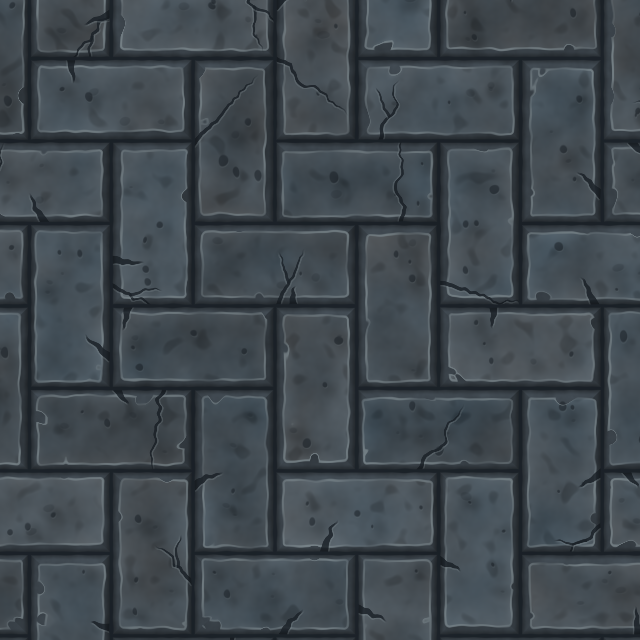
This texture is drawn by a WebGL 1 fragment shader. Its source:

```glsl
precision highp float;
uniform vec2 u_resolution;

const vec2 CELLS = vec2(7.82, 7.76);
const vec2 GRID_OFFSET = vec2(0.36, 0.71);
const vec3 GAP = vec3(0.105, 0.130, 0.155);
const vec3 BEVEL = vec3(0.222, 0.253, 0.280);
const vec3 FACE = vec3(0.262, 0.295, 0.320);
const vec3 RIM = vec3(0.47, 0.515, 0.535);

vec2 hash2(vec2 p) {
  vec3 a = fract(p.xyx * vec3(0.1031, 0.1030, 0.0973));
  a += dot(a, a.yzx + 33.33);
  return fract((a.xx + a.yz) * a.zy);
}

float corner(vec2 cell, vec2 f, vec2 o) {
  return dot(hash2(cell + o) * 2.0 - 1.0, f - o);
}

float gradientNoise(vec2 p) {
  vec2 c = floor(p), f = p - c;
  vec2 u = f * f * f * (f * (f * 6.0 - 15.0) + 10.0);
  vec2 e = vec2(1.0, 0.0);
  return mix(mix(corner(c, f, e.yy), corner(c, f, e.xy), u.x),
             mix(corner(c, f, e.yx), corner(c, f, e.xx), u.x), u.y);
}

float fbm(vec2 p) {
  float sum = 0.0, gain = 1.0;
  for (int i = 0; i < 4; i++) {
    sum += gain * gradientNoise(p);
    p = p * 2.03 + 17.3;
    gain *= 0.5;
  }
  return sum;
}

float roundedBox(vec2 q, vec2 extent, float radius) {
  vec2 d = abs(q) - extent + radius;
  return length(max(d, 0.0)) + min(max(d.x, d.y), 0.0) - radius;
}

// Herringbone: each diagonal runs wide, wide, tall, tall
vec2 brickStart(vec2 p, out vec2 extent) {
  vec2 cell = floor(p);
  float k = mod(cell.x + cell.y, 4.0);
  extent = k < 1.5 ? vec2(1.0, 0.5) : vec2(0.5, 1.0);
  if (k > 0.5 && k < 1.5) cell.x -= 1.0;
  if (k > 2.5) cell.y -= 1.0;
  return cell;
}

vec2 lowerNormal(vec2 dir) {
  vec2 n = vec2(-dir.y, dir.x);
  return n.y < 0.0 ? -n : n;
}

float wobble(float along, float seed) {
  return min(along * 5.0, 1.0) * (0.16 * gradientNoise(vec2(along * 3.5, seed))
       + 0.05 * gradientNoise(vec2(along * 11.0, seed + 5.0)));
}

// Tapered fissure: x is its dark core, y its lit lower lip
vec2 crack(vec2 r, vec2 dir, float len, float width, float seed, float px) {
  float along = dot(r, dir), t = along / len;
  float side = dot(r, lowerNormal(dir)) - wobble(along, seed);
  float w = width * (1.0 - clamp(t, 0.0, 1.0));
  float span = smoothstep(-0.02, 0.0, along) * (1.0 - smoothstep(0.8, 1.0, t));
  float core = 1.0 - smoothstep(w, w + px, abs(side));
  float lip = 1.0 - smoothstep(0.005, 0.005 + px, abs(side - w - 0.014));
  return vec2(core, lip) * span;
}

vec3 engrave(vec3 color, vec2 mark, float strength) {
  color = mix(color, RIM, mark.y * strength * 0.4);
  return mix(color, GAP, mark.x * strength);
}

// Small hollow, shaded above and lit below
vec2 pit(vec2 r, float radius, float px) {
  float d = length(r) - radius;
  float lit = length(r - vec2(0.006, 0.013)) - radius;
  float core = 1.0 - smoothstep(-px, px, d);
  return vec2(core, (1.0 - smoothstep(-px, px, lit)) * (1.0 - core));
}

void main() {
  vec2 uv = gl_FragCoord.xy / u_resolution;
  vec2 p = vec2(uv.x, 1.0 - uv.y) * CELLS - GRID_OFFSET;
  float px = max(CELLS.y / u_resolution.y, 0.008);
  vec2 extent;
  vec2 id = brickStart(p, extent);
  vec2 q = p - id - extent;
  vec2 seed = id * 7.0 + 91.0;
  vec2 tone = hash2(seed);

  // Mitred bevel, one shade per side
  vec2 edge = extent - abs(q);
  float sideShade = q.x < 0.0 ? 1.0 : 0.86;
  float endShade = q.y < 0.0 ? 1.12 : 0.94;
  vec3 color = BEVEL * mix(sideShade, endShade, smoothstep(-px, px, edge.x - edge.y));
  color *= 1.0 + 0.16 * fbm(p * 4.0);

  // Painted face with blotches, warm stains and a paler border
  vec2 low = 0.072 + 0.055 * hash2(seed + 1.0);
  vec2 high = 0.072 + 0.045 * hash2(seed + 2.0);
  vec2 warp = 0.035 * vec2(gradientNoise(p * 5.0), gradientNoise(p * 5.0 + 40.0));
  float face = roundedBox(q - 0.5 * (low - high) + warp, extent - 0.5 * (low + high), 0.045);
  face += 0.10 * smoothstep(0.27, 0.48, gradientNoise(p * 3.3 + 8.0));
  vec3 paint = FACE * (0.91 + 0.20 * tone.x + 0.22 * fbm(p * 1.7));
  paint *= 1.0 - 0.16 * smoothstep(0.16, 0.40, gradientNoise(p * 4.5 + 23.0));
  paint += vec3(0.025, 0.004, -0.010) * (fbm(p * 1.1 + 60.0) + 0.7 * (tone.y - 0.6));
  paint += 0.045 * exp(min(face, 0.0) * 9.0);
  color = mix(color, paint, 1.0 - smoothstep(-px, px, face));

  // Pits and soft round stains
  for (int i = 0; i < 5; i++) {
    vec2 s = seed + 11.0 + float(i) * 3.0;
    vec2 at = (hash2(s) * 2.0 - 1.0) * (extent - 0.2);
    vec2 form = hash2(s + 1.0);
    vec2 r = (q - at + warp) * vec2(0.75 + 0.5 * form.x, 1.25 - 0.4 * form.x);
    color = engrave(color, pit(r, 0.018 + 0.045 * form.y * form.y, px), form.x > 0.45 ? 0.55 : 0.18);
    color *= 1.0 - 0.10 * (1.0 - smoothstep(0.02, 0.17, length(r - 0.1 * form)));
  }

  // Broken light rim around the face
  float wear = smoothstep(-0.42, 0.38, gradientNoise(p * 2.6 + 70.0));
  float rim = 1.0 - smoothstep(0.004, 0.010 + px, abs(face + 0.006));
  color = mix(color, RIM, rim * (0.18 + 0.62 * wear));

  // A long fissure with a branch, and a short wedge
  for (int i = 0; i < 2; i++) {
    float wedge = float(i);
    vec2 s = seed + 41.0 + wedge * 9.0;
    vec2 pick = hash2(s), form = hash2(s + 1.0), shape = hash2(s + 2.0);
    float side = pick.x < 0.5 ? -1.0 : 1.0;
    float slide = (form.x * 2.0 - 1.0) * 0.8;
    bool wide = extent.x > extent.y;
    vec2 start = extent * (wide ? vec2(slide, side) : vec2(side, slide));
    float turn = (form.y - 0.5) * 1.7;
    vec2 dir = -side * (wide ? vec2(sin(turn), cos(turn)) : vec2(cos(turn), sin(turn)));
    float len = mix(0.65 + 0.55 * shape.x, 0.25 + 0.20 * shape.x, wedge);
    float width = mix(0.020, 0.045, wedge);
    float present = step(pick.y, mix(0.48, 0.60, wedge));
    color = engrave(color, crack(q - start, dir, len, width, s.x, px), 0.85 * present);
    float fork = len * 0.4;
    vec2 joint = start + dir * fork + lowerNormal(dir) * wobble(fork, s.x);
    vec2 branch = normalize(dir + lowerNormal(dir) * (shape.y < 0.5 ? -0.9 : 0.9));
    float forked = present * (1.0 - wedge) * step(shape.x, 0.6);
    color = engrave(color, crack(q - joint, branch, 0.4, 0.014, s.y + 3.0, px), 0.8 * forked);
  }

  // Dark joints with a soft shadow
  float joint = min(edge.x, edge.y) + 0.016 * gradientNoise(p * 6.0);
  color *= 1.0 - 0.26 * (1.0 - smoothstep(0.02, 0.085, joint));
  color = mix(GAP, color, smoothstep(0.012, 0.020 + px, joint));
  color *= 1.0 + 0.10 * fbm(p * 0.4 + 5.0);
  gl_FragColor = vec4(color, 1.0);
}
```
